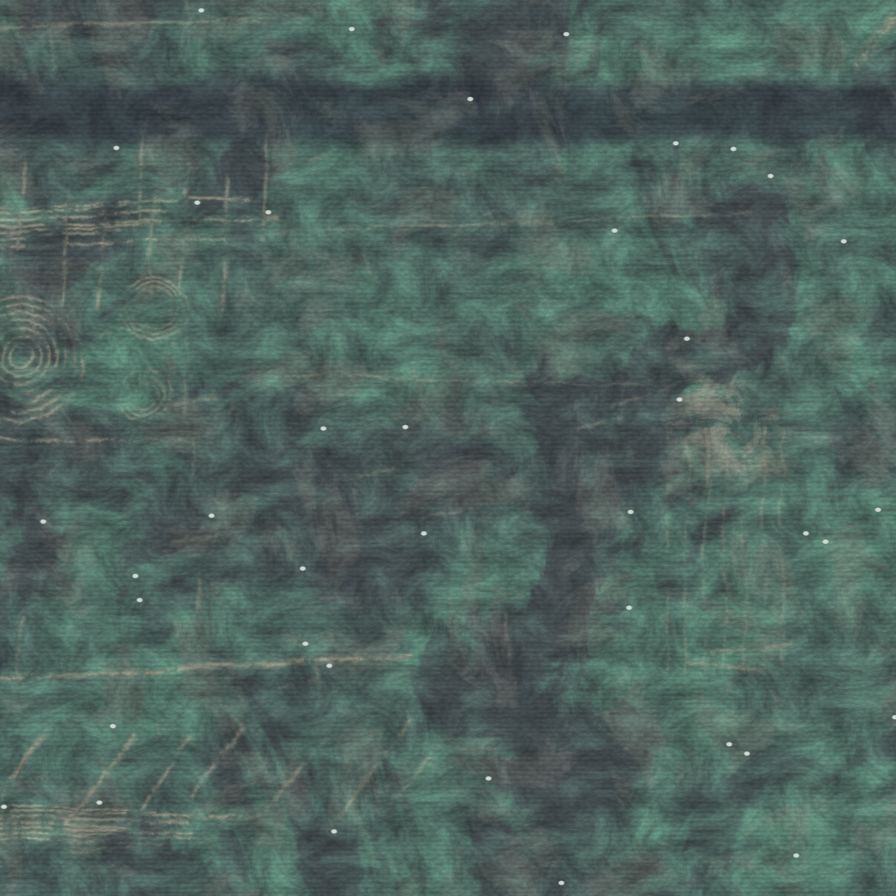
Write a Shadertoy shader that draws this texture.

```glsl
float hash(float n) { return fract(sin(n * 91.345) * 4758.54); }

// Rotated layers of sines, each bent by the previous one
float clouds(vec2 p) {
    float sum = 0.0, amp = 0.5;
    for (int i = 0; i < 6; i++) {
        p = mat2(0.8, 0.6, -0.6, 0.8) * p * 1.9 + 1.7;
        p += 0.7 * sin(p.yx * 0.83 + 2.0);
        sum += amp * sin(p.x) * sin(p.y);
        amp *= 0.64;
    }
    return sum;
}

// Cellular noise: distance to the nearest point and its random id
vec2 cells(vec2 p) {
    vec2 best = vec2(9.0, 0.0);
    for (int y = -1; y <= 1; y++)
    for (int x = -1; x <= 1; x++) {
        vec2 cell = floor(p) + vec2(x, y);
        float id = hash(dot(cell, vec2(0.127, 0.311)) + 0.7);
        float d = length(cell + vec2(id, hash(id + 3.1)) - p);
        if (d < best.x) best = vec2(d, hash(id + 7.7));
    }
    return best;
}

float line(float dist, float width) { return exp(-dist * dist / (width * width)); }

float stroke(vec2 p, vec2 a, vec2 span, float width) {
    float along = clamp(dot(p - a, span) / dot(span, span), 0.0, 1.0);
    return line(length(p - a - span * along), width);
}

float scratches(vec2 p) {
    float m = 0.0;

    // Long ruled lines
    m = max(m, stroke(p, vec2(-0.02, 0.24), vec2(0.48, 0.03), 0.0032));
    m = max(m, stroke(p, vec2(-0.02, 0.508), vec2(0.23, 0.0), 0.002));
    m = max(m, 0.5 * stroke(p, vec2(0.28, 0.582), vec2(0.48, -0.014), 0.0017));
    m = max(m, 0.5 * stroke(p, vec2(0.3, 0.74), vec2(0.57, 0.025), 0.002));
    m = max(m, 0.6 * stroke(p, vec2(-0.02, 0.97), vec2(0.32, 0.008), 0.002));

    for (int i = 0; i < 7; i++) {
        float f = float(i), r = hash(f + 1.3), s = hash(f + 5.9);
        // Slanted hatching, bundled rules and uprights on the left
        m = max(m, stroke(p, vec2(0.075 * f - 0.01, 0.06 + 0.06 * r), vec2(0.08, 0.11) * (0.5 + 0.7 * s), 0.003) * (1.0 - 0.08 * f));
        m = max(m, stroke(p, vec2(-0.02, 0.725 + 0.007 * f), vec2(0.12 + 0.25 * r, 0.012), 0.002));
        m = max(m, stroke(p, vec2(-0.02, 0.065 + 0.006 * f), vec2(0.1 + 0.22 * s, -0.008), 0.002));
        m = max(m, 0.7 * stroke(p, vec2(0.02 + 0.045 * f, 0.62 + 0.16 * r), vec2(0.01, 0.08 + 0.09 * s), 0.0025));
        // Faint upright frame on the right
        m = max(m, 0.4 * stroke(p, vec2(0.745 + 0.021 * f, 0.25), vec2(0.0, 0.27), 0.002));
        // Nested rings
        m = max(m, 0.85 * line(length(p - vec2(0.02 + 0.003 * s, 0.6)) - 0.013 - 0.0095 * f, 0.0022));
    }
    for (int i = 0; i < 3; i++) {
        float f = float(i);
        m = max(m, 0.75 * line(length((p - vec2(0.172, 0.655)) * vec2(0.9, 1.1)) - 0.036 + 0.006 * f, 0.002));
        m = max(m, 0.7 * line(length(p - vec2(0.163, 0.558)) - 0.029 + 0.007 * f, 0.002));
    }
    m = max(m, 0.6 * stroke(p, vec2(0.77, 0.262), vec2(0.11, -0.015), 0.003));
    m = max(m, stroke(p, vec2(0.96, 0.925), vec2(0.05, 0.075), 0.005));

    // Scattered short marks
    for (int i = 0; i < 34; i++) {
        float f = float(i), r = hash(f + 21.0), s = hash(f + 47.0);
        vec2 span = r > 0.6 ? vec2(0.09 * s, 0.01) : vec2(0.03 * (s - 0.5), 0.02 + 0.07 * s);
        m = max(m, (0.25 + 0.35 * s) * stroke(p, vec2(0.8 * hash(f + 63.0), hash(f + 85.0)), span, 0.0025));
    }
    return m;
}

void mainImage(out vec4 fragColor, in vec2 fragCoord) {
    vec2 uv = fragCoord / iResolution.xy;
    vec2 warp = vec2(clouds(uv * 9.0), clouds(uv * 9.0 + 40.0));
    vec2 q = uv + 0.05 * warp;
    float fine = clouds(uv * vec2(28.0, 40.0));
    float wear = smoothstep(-0.35, 0.3, clouds(uv * 32.0 + 11.0));

    // Damp stains over the green field
    float trail = abs(q.x - 0.58 - 0.27 * smoothstep(0.2, 0.8, q.y) - 0.04 * sin(q.y * 22.0)) - 0.06;
    trail = max(trail, abs(q.y - 0.49) - 0.32);
    float pool = length(q - vec2(0.42, 0.42)) - 0.13;
    float stain = max(smoothstep(0.012, -0.012, trail), 0.85 * smoothstep(0.05, -0.05, pool));
    stain = max(stain, 0.9 * smoothstep(0.08, 0.02, length(q - vec2(0.55, 0.96))));
    stain = max(stain, 0.7 * smoothstep(0.05, 0.28, clouds(uv * 5.0 + 3.0)));
    float green = 0.68 + 0.5 * clouds(uv * 8.0 + 17.0) + 0.3 * fine + 0.15 * smoothstep(0.6, 0.9, uv.x);
    green = clamp(green - 0.65 * stain, 0.0, 1.15);
    vec3 col = mix(vec3(0.26, 0.295, 0.305), vec3(0.325, 0.465, 0.415), green);

    // Dark horizontal fold
    float fold = smoothstep(0.045, 0.022, abs(uv.y - 0.876 + 0.008 * warp.x));
    col = mix(col, vec3(0.205, 0.235, 0.26), 0.8 * fold);

    // Dusty haze and pale rubbed patch
    col = mix(col, vec3(0.47, 0.47, 0.44), 0.3 * smoothstep(0.05, 0.5, clouds(uv * 16.0 + 29.0)));
    float rubbed = smoothstep(0.07, 0.01, length((q - vec2(0.8, 0.525)) * vec2(0.9, 1.2)));
    col = mix(col, vec3(0.58, 0.56, 0.51), 0.6 * rubbed * wear);

    // Scratches
    float marks = scratches(uv + 0.006 * warp + 0.0015 * fine) * (0.15 + 0.85 * wear);
    col = mix(col, vec3(0.6, 0.58, 0.51), 0.72 * marks * (1.0 - 0.6 * fold));

    // Woven ribs and grain
    float grain = cells(uv * vec2(150.0, 250.0)).x - 0.45;
    col *= 1.0 + 0.2 * fine - 0.16 * grain + 0.035 * sin(uv.y * 1194.0);

    // White specks
    vec2 speck = cells(uv * vec2(22.0, 30.0));
    col = mix(col, vec3(0.82, 0.86, 0.82), step(0.94, speck.y) * smoothstep(0.1, 0.04, speck.x));
    fragColor = vec4(col, 1.0);
}
```
